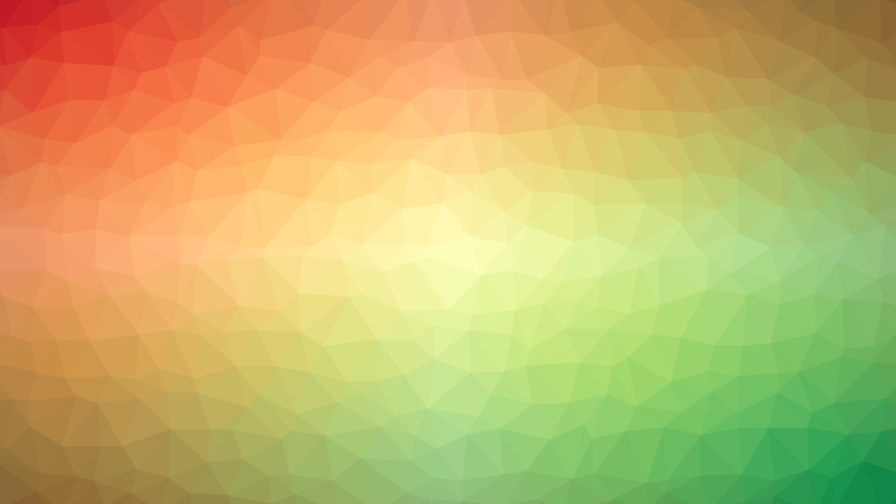
Write a WebGL 1 fragment shader that draws this background.

```glsl
precision highp float;
// Low-poly gradient: jittered triangles shaded red to yellow to green along both axes.

uniform vec2 u_resolution;

const float ROWS = 15.0;    // mesh rows over the canvas height
const float JITTER = 0.39;  // vertex offset in cells, below 0.5 to avoid folds
const float INSET = 0.045;  // part of the ramp hidden beyond each canvas edge
const float GAMMA = 2.2;

const vec3 CRIMSON = vec3(0.647, 0.000, 0.149);
const vec3 RED     = vec3(0.843, 0.188, 0.153);
const vec3 CORAL   = vec3(0.957, 0.427, 0.263);
const vec3 ORANGE  = vec3(0.992, 0.682, 0.380);
const vec3 SAND    = vec3(0.996, 0.878, 0.545);
const vec3 CREAM   = vec3(1.000, 1.000, 0.749);
const vec3 LIME    = vec3(0.851, 0.937, 0.545);
const vec3 LEAF    = vec3(0.651, 0.851, 0.416);
const vec3 GREEN   = vec3(0.400, 0.741, 0.388);
const vec3 EMERALD = vec3(0.102, 0.596, 0.314);
const vec3 FOREST  = vec3(0.000, 0.408, 0.216);

const mat3 RGB_TO_XYZ = mat3(0.4124, 0.2126, 0.0193,
                             0.3576, 0.7152, 0.1192,
                             0.1805, 0.0722, 0.9505);
const mat3 XYZ_TO_RGB = mat3( 3.2406, -0.9689,  0.0557,
                             -1.5372,  1.8758, -0.2040,
                             -0.4986,  0.0415,  1.0570);

vec2 hash22(vec2 p) {
    vec3 q = fract(p.xyx * vec3(0.1031, 0.1030, 0.0973));
    q += dot(q, q.yzx + 33.33);
    return fract((q.xx + q.yz) * q.zy);
}

float cross2(vec2 a, vec2 b) { return a.x * b.y - a.y * b.x; }

// Eleven evenly spaced colour stops
vec3 ramp(float t) {
    float s = clamp(t, 0.0, 1.0) * 10.0;
    vec3 c = mix(CRIMSON, RED, clamp(s, 0.0, 1.0));
    c = mix(c, CORAL,   clamp(s - 1.0, 0.0, 1.0));
    c = mix(c, ORANGE,  clamp(s - 2.0, 0.0, 1.0));
    c = mix(c, SAND,    clamp(s - 3.0, 0.0, 1.0));
    c = mix(c, CREAM,   clamp(s - 4.0, 0.0, 1.0));
    c = mix(c, LIME,    clamp(s - 5.0, 0.0, 1.0));
    c = mix(c, LEAF,    clamp(s - 6.0, 0.0, 1.0));
    c = mix(c, GREEN,   clamp(s - 7.0, 0.0, 1.0));
    c = mix(c, EMERALD, clamp(s - 8.0, 0.0, 1.0));
    return mix(c, FOREST, clamp(s - 9.0, 0.0, 1.0));
}

// Cube-root XYZ is linear in Lab, so averaging here is a perceptual blend
vec3 toPerceptual(vec3 rgb) {
    return pow(RGB_TO_XYZ * pow(rgb, vec3(GAMMA)), vec3(1.0 / 3.0));
}

vec3 fromPerceptual(vec3 c) {
    return pow(clamp(XYZ_TO_RGB * (c * c * c), 0.0, 1.0), vec3(1.0 / GAMMA));
}

// Blend of the horizontal and the vertical ramp at a canvas position in 0..1
vec3 gradient(vec2 uv) {
    vec2 t = mix(vec2(INSET), vec2(1.0 - INSET), vec2(uv.x, 1.0 - uv.y));
    return fromPerceptual(0.5 * (toPerceptual(ramp(t.x)) + toPerceptual(ramp(t.y))));
}

vec2 meshVertex(vec2 id) {
    return id + (hash22(id + 50.0) * 2.0 - 1.0) * JITTER;
}

// Signed distance to the line a-b, positive on its left
float edgeDistance(vec2 p, vec2 a, vec2 b) {
    return cross2(b - a, p - a) / length(b - a);
}

// Facet colour at its centroid, weighted by smoothed coverage
vec4 facet(vec2 p, vec2 a, vec2 b, vec2 c, vec2 gridSize, float pixel) {
    float d = min(edgeDistance(p, a, b),
                  min(edgeDistance(p, b, c), edgeDistance(p, c, a)));
    float coverage = clamp(0.5 + d / pixel, 0.0, 1.0);
    if (coverage <= 0.0) return vec4(0.0);
    return vec4(gradient((a + b + c) / (3.0 * gridSize)), 1.0) * coverage;
}

void main() {
    float pixel = ROWS / u_resolution.y;
    vec2 p = gl_FragCoord.xy * pixel;
    vec2 gridSize = u_resolution * pixel;
    vec4 sum = vec4(0.0);

    for (int j = -1; j <= 1; j++) {
        for (int i = -1; i <= 1; i++) {
            vec2 id = floor(p) + vec2(float(i), float(j));
            vec2 a = meshVertex(id);
            vec2 b = meshVertex(id + vec2(1.0, 0.0));
            vec2 c = meshVertex(id + vec2(1.0, 1.0));
            vec2 d = meshVertex(id + vec2(0.0, 1.0));

            // Delaunay split: diagonal a-c when the angles at b and d sum below 180 degrees
            float sinSum = cross2(c - b, a - b) * dot(a - d, c - d)
                         + dot(c - b, a - b) * cross2(a - d, c - d);
            bool splitAC = sinSum >= 0.0;
            sum += facet(p, a, b, splitAC ? c : d, gridSize, pixel);
            sum += facet(p, splitAC ? a : b, c, d, gridSize, pixel);
        }
    }
    gl_FragColor = vec4(sum.rgb / max(sum.a, 0.001), 1.0);
}
```
